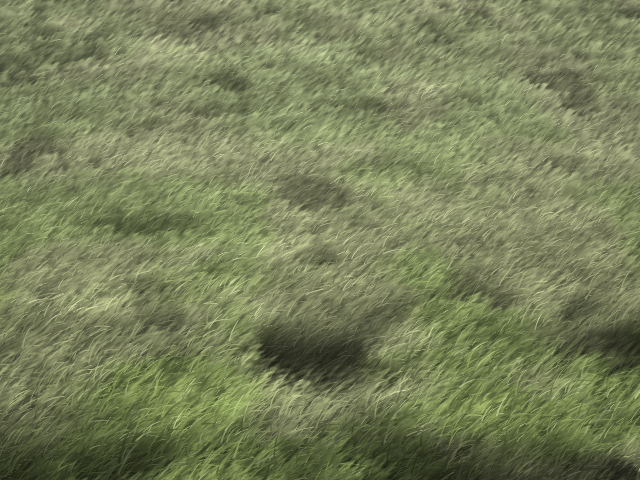
This texture is drawn by a Shadertoy shader. Its source:

```glsl
// Wind-combed meadow seen at a slant: pale and fine far off, green and coarse near by.
// A tinted ground with mounds and dark hollows is overlaid with many layers of
// curved blades; each layer is a turned grid holding one blade per cell.

#define LAYERS 30
#define NEAR_SIZE 0.085
#define FAR_SIZE 0.020
#define BLADE_WIDTH 0.021
#define BLADE_BEND 0.30
#define BLADE_OPACITY 0.78
#define HOLLOW_DEPTH 0.66
#define FRESH vec3(0.465, 0.530, 0.305)
#define STRAW vec3(0.575, 0.575, 0.450)
#define FAR_GRASS vec3(0.555, 0.590, 0.435)
#define DRY_TIP vec3(0.700, 0.720, 0.580)

vec3 hash3(vec2 p) {
    vec3 q = fract(p.xyx * vec3(0.1031, 0.1030, 0.0973));
    q += dot(q, q.yxz + 33.33);
    return fract((q.xxy + q.yzz) * q.zyx);
}

float noise(vec2 p) {
    vec2 i = floor(p), f = fract(p);
    f = f * f * (3.0 - 2.0 * f);
    return mix(mix(hash3(i).x, hash3(i + vec2(1, 0)).x, f.x),
               mix(hash3(i + vec2(0, 1)).x, hash3(i + vec2(1, 1)).x, f.x), f.y);
}

float fbm(vec2 p) {
    float sum = 0.0, amp = 0.533;
    for (int i = 0; i < 4; i++) {
        sum += amp * noise(p);
        p = mat2(1.6, 1.2, -1.2, 1.6) * p + 7.3;
        amp *= 0.5;
    }
    return sum;
}

mat2 turn(float a) {
    float c = cos(a), s = sin(a);
    return mat2(c, -s, s, c);
}

// Noise drawn out along the lean of the grass, finer with distance
float streaks(vec2 p, float angle) {
    vec2 q = turn(angle) * (p + 0.02 * noise(p * 9.0));
    float nearBy = noise(q * vec2(22.0, 150.0));
    float farOff = noise(q * vec2(75.0, 230.0) + 31.0);
    return mix(nearBy, farOff, smoothstep(0.2, 0.9, p.y));
}

// Dark gaps under the near tussocks, from 0 to 1
float hollows(vec2 p) {
    float wave = 0.12 * (noise(vec2(p.x * 3.0, 4.0)) - 0.5);
    float ridge = (p.y - 0.31 - wave) / 0.075;
    float foot = p.y / 0.13;
    float band = exp(-ridge * ridge) + 0.85 * exp(-foot * foot);
    return band * smoothstep(0.42, 0.64, fbm(p * vec2(3.2, 6.5) + 12.0));
}

// x: cover, y: position from root to tip
vec2 blade(vec2 d, vec3 rnd, float size, float soft) {
    float angle = mix(0.60, 1.25, rnd.x);
    float len = 0.55 + 0.4 * rnd.y;
    vec2 dir = vec2(cos(angle), sin(angle));
    float u = dot(d, dir) / len;
    float v = dot(d, vec2(dir.y, -dir.x)) / len;
    float dist = abs(v - BLADE_BEND * u * u) * len * size;
    float width = (BLADE_WIDTH * size + 0.0004) * (1.1 - 0.7 * u);
    float ends = smoothstep(0.0, 0.15, u) * (1.0 - smoothstep(0.85, 1.0, u));
    return vec2(ends * (1.0 - smoothstep(width - soft, width + soft, dist)), u);
}

void mainImage(out vec4 fragColor, in vec2 fragCoord) {
    vec2 p = fragCoord / iResolution.y;
    float soft = 0.6 / iResolution.y;
    float depth = smoothstep(0.0, 1.0, p.y);
    float streak = 0.6 * streaks(p, 0.8) + 0.4 * streaks(p + 3.0, 0.45);

    // Ground plane in perspective, its edges frayed along the grass
    vec2 frayed = p - (streak - 0.5) * mix(0.07, 0.025, depth) * vec2(0.75, 0.65);
    float k = 1.0 / (1.0 - 0.65 * frayed.y);
    vec2 ground = vec2((frayed.x - 0.67) * k, log(k) / 0.65);
    vec2 mound = ground * vec2(3.5, 7.0);

    // Tint and shade of the field
    float dry = smoothstep(0.44, 0.68, fbm(mound * 0.8 + 40.0));
    vec3 tint = mix(FRESH, FAR_GRASS, smoothstep(0.1, 1.0, p.y));
    tint = mix(tint, STRAW, 0.65 * dry);
    float relief = fbm(mound) - fbm(mound + vec2(0.15, 0.40));
    float tussock = smoothstep(0.60, 0.74, fbm(mound * 1.3 + 77.0));
    float hollow = min(hollows(frayed), 1.0);
    float shade = (1.04 + 0.55 * relief) * (1.0 - 0.26 * tussock);
    shade *= 1.0 - HOLLOW_DEPTH * hollow;
    vec2 fromCentre = fragCoord / iResolution.xy - 0.5;
    shade *= 1.06 - 0.32 * dot(fromCentre, fromCentre);
    tint *= shade;

    float contrast = mix(1.0, 0.65, depth);
    vec3 color = tint * (1.0 + contrast * (0.95 * streak - 0.62));

    // Blades, from the finest layer to the coarsest
    float fullSize = mix(NEAR_SIZE, FAR_SIZE, pow(p.y, 0.7));
    for (int i = 0; i < LAYERS; i++) {
        float n = float(i);
        float size = mix(FAR_SIZE, NEAR_SIZE, n / float(LAYERS - 1));
        float seen = 1.0 - smoothstep(1.0, 1.45, size / fullSize);
        if (seen <= 0.0) continue;
        vec3 layer = hash3(vec2(n, 5.0));
        vec2 q = turn(0.9 * (layer.x - 0.5)) * p / size + 50.0 * layer.yz + 60.0;
        for (int c = 0; c < 4; c++) {
            vec2 cell = floor(q) - vec2(c % 2, c / 2);
            vec3 place = hash3(cell + 17.0 * n);
            vec3 look = hash3(cell + 17.0 * n + 131.7);
            vec2 b = blade(q - cell - place.xy, vec3(look.xy, 0.0), size, soft);
            float tone = 1.0 + contrast * (0.72 * place.z - 0.36 + 0.22 * (b.y - 0.5));
            vec3 bladeColor = mix(tint, DRY_TIP * shade, 0.6 * smoothstep(0.7, 0.95, look.z));
            color = mix(color, bladeColor * tone, b.x * seen * BLADE_OPACITY);
        }
    }
    fragColor = vec4(clamp(color, 0.0, 1.0), 1.0);
}
```
